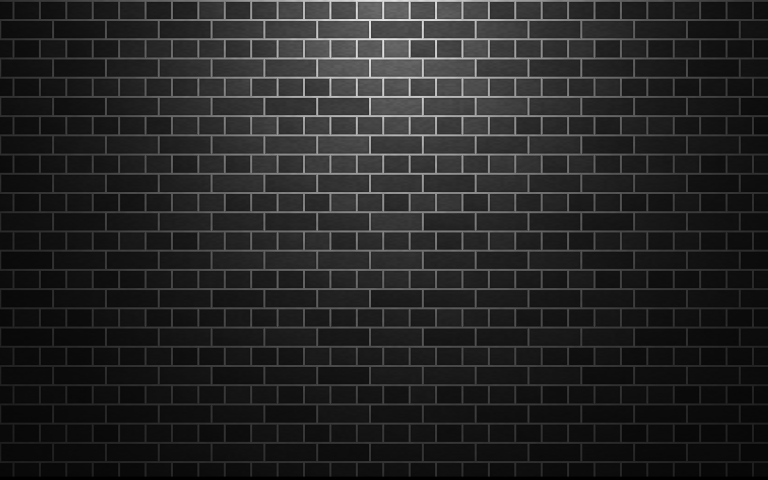
Give the GLSL for this pattern, as a Shadertoy shader.

```glsl
// A dark brick wall lit from above by one soft lamp, with pale mortar joints.
// Courses alternate long stretchers and short headers, laid out by repeats;
// each brick gets a hashed tone, and an elliptical falloff lights the whole wall.

#define COURSE_HEIGHT 0.04004
#define BRICK_LENGTH 0.11004
#define WALL_OFFSET vec2(0.0006, 0.0017)
#define JOINT_HALF_WIDTH 0.0021
#define LAMP_POSITION vec2(0.81, 0.04)
#define LAMP_SPREAD vec2(0.45, 0.53)
#define LAMP_FALLOFF 1.45
#define TONE_VARIATION 0.34
#define GRAIN_AMOUNT 0.14
#define FLOOR_HEIGHT 0.007

float hash(vec2 p) {
    return fract(sin(dot(p, vec2(127.1, 311.7))) * 43758.5453);
}

float valueNoise(vec2 p) {
    vec2 cell = floor(p);
    vec2 f = fract(p);
    f = f * f * (3.0 - 2.0 * f);
    float low = mix(hash(cell), hash(cell + vec2(1.0, 0.0)), f.x);
    float high = mix(hash(cell + vec2(0.0, 1.0)), hash(cell + vec2(1.0, 1.0)), f.x);
    return mix(low, high, f.y);
}

// Brightness of the lamp, 1 at its centre
float lampLight(vec2 p) {
    float reach = length((p - LAMP_POSITION) / LAMP_SPREAD);
    return exp(-pow(reach, LAMP_FALLOFF));
}

void mainImage(out vec4 fragColor, in vec2 fragCoord) {
    float pixel = 1.0 / iResolution.y;
    // Position in canvas heights, measured down from the top left
    vec2 p = vec2(fragCoord.x, iResolution.y - fragCoord.y) * pixel;

    // Courses: even rows hold headers shifted by half their length
    vec2 wall = p - WALL_OFFSET;
    float row = floor(wall.y / COURSE_HEIGHT);
    bool isHeader = mod(row, 2.0) < 0.5;
    float brickWidth = isHeader ? BRICK_LENGTH * 0.5 : BRICK_LENGTH;
    wall.x += isHeader ? brickWidth * 0.5 : 0.0;
    vec2 size = vec2(brickWidth, COURSE_HEIGHT);
    vec2 brickId = vec2(floor(wall.x / brickWidth), row);
    vec2 local = fract(wall / size);

    // Distance to the nearest joint, then a smooth mortar mask
    vec2 edge = min(local, 1.0 - local) * size;
    float joint = min(edge.x, edge.y);
    float mortarMask = clamp((JOINT_HALF_WIDTH - joint) / pixel + 0.5, 0.0, 1.0);

    // Brick face: own tone, slight slope of light, fine streaks, dark rim
    float light = lampLight(p);
    float tone = 1.0 + TONE_VARIATION * (hash(brickId + 3.0) - 0.5);
    tone += 0.12 * (local.x - local.y) * (hash(brickId + 17.0) - 0.2);
    float grain = valueNoise(p * vec2(130.0, 300.0)) - 0.5;
    tone *= 1.0 + GRAIN_AMOUNT * grain;
    float rim = mix(0.82, 1.0, smoothstep(JOINT_HALF_WIDTH, 0.0065, joint));
    float brick = (0.025 + 0.33 * light) * tone * rim;

    // Mortar catches more of the lamp than the bricks do
    float mortar = 0.08 + 0.80 * pow(light, 0.85);
    mortar *= 0.95 + 0.1 * valueNoise(p * 90.0);

    float shade = mix(brick, mortar, mortarMask);

    // Black strip along the foot of the wall
    shade *= smoothstep(-pixel, pixel, 1.0 - p.y - FLOOR_HEIGHT);
    fragColor = vec4(vec3(shade), 1.0);
}
```
